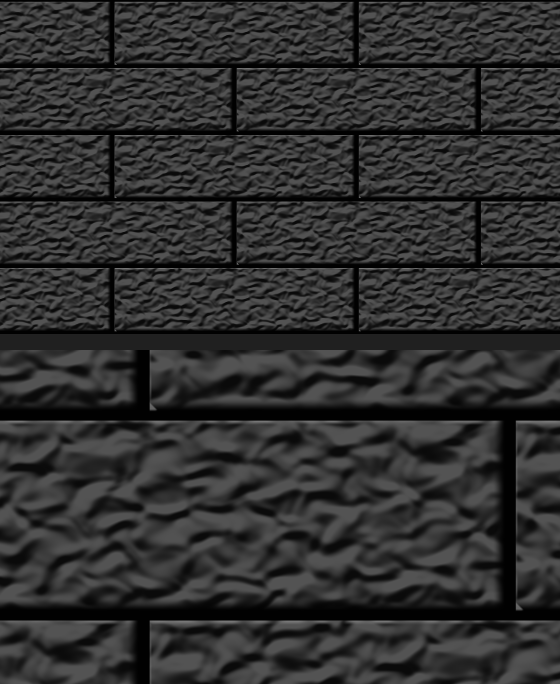
Top: the whole. Bottom: its middle third, enlarged.
Reproduce this texture procedurally as a WebGL 2 fragment shader.

```glsl
#version 300 es
precision highp float;

uniform vec2 u_resolution;
out vec4 outColor;

// Lengths are in canvas heights
const vec2 PERIOD = vec2(0.7309, 0.1995);
const vec2 FACE = vec2(0.7205, 0.1900);
const vec2 FIRST_CORNER = vec2(0.3420, 0.0040);
const vec2 GRAIN = vec2(32.0, 48.0);
const vec2 LIGHT_STEP = vec2(-0.0020, -0.0065);

const vec3 JOINT = vec3(0.005);
const vec3 CREVICE = vec3(0.040);
const vec3 STONE = vec3(0.325);
const vec3 RIM = vec3(0.47);

vec2 hashGradient(vec2 cell) {
    float h = fract(sin(dot(cell, vec2(127.1, 311.7))) * 43758.5453);
    float angle = 6.2832 * h;
    return vec2(cos(angle), sin(angle));
}

float gradientNoise(vec2 p) {
    vec2 i = floor(p);
    vec2 f = p - i;
    vec2 u = f * f * f * (f * (f * 6.0 - 15.0) + 10.0);
    vec2 e = vec2(1.0, 0.0);
    float a = dot(hashGradient(i), f);
    float b = dot(hashGradient(i + e.xy), f - e.xy);
    float c = dot(hashGradient(i + e.yx), f - e.yx);
    float d = dot(hashGradient(i + e.xx), f - e.xx);
    return mix(mix(a, b, u.x), mix(c, d, u.x), u.y);
}

// Warped fractal height of the rough stone
float stoneHeight(vec2 p, vec2 grain) {
    vec2 q = p * grain;
    q.y += 0.08 * q.x;
    q += 0.55 * vec2(gradientNoise(q * 0.8 + 7.3), gradientNoise(q * 0.8 + 31.9));
    float height = 0.0;
    float amplitude = 1.0;
    for (int octave = 0; octave < 2; octave++) {
        height += amplitude * gradientNoise(q);
        q = mat2(0.8, 0.6, -0.6, 0.8) * q * 1.7 + 13.7;
        amplitude *= 0.42;
    }
    return height;
}

// Brightness of the relief, lit from above
float relief(vec2 p, vec2 lightStep, vec2 grain) {
    float slope = stoneHeight(p, grain) - stoneHeight(p + lightStep, grain);
    float patches = gradientNoise(p * vec2(12.0, 22.0) + 4.6);
    return smoothstep(-0.50, 0.36, slope + 0.06 * patches);
}

// Offset from the upper left corner of the brick, y downwards
vec2 brickLocal(vec2 p, vec2 corner, vec2 period) {
    vec2 q = p - corner;
    float row = floor(q.y / period.y);
    q.x -= 0.5 * period.x * mod(row, 2.0);
    return mod(q, period);
}

// One near an edge, falling to zero past the given width
float edgeBand(float d, float width, float blur) {
    return 1.0 - smoothstep(width - blur, width + blur, d);
}

void main() {
    float pixel = 1.0 / u_resolution.y;
    vec2 p = gl_FragCoord.xy * pixel;
    vec2 local = brickLocal(vec2(p.x, 1.0 - p.y), FIRST_CORNER, PERIOD);
    vec2 toEnd = FACE - local;
    float blur = max(0.0016, 0.6 * pixel);

    // Rough face
    vec3 color = mix(CREVICE, STONE, relief(local, LIGHT_STEP, GRAIN));

    // Worn light rim on the top and left
    float wear = smoothstep(-0.45, 0.3, gradientNoise(local * 45.0));
    float topRim = edgeBand(local.y, 0.0034, 0.0022);
    float leftRim = 0.6 * edgeBand(local.x, 0.0022, blur);
    color = mix(color, RIM, max(topRim, leftRim) * wear);

    // Shaded bevel on the bottom and right
    vec2 bevel = smoothstep(vec2(-0.001), vec2(0.012), toEnd);
    color = mix(JOINT, color, bevel.x * bevel.y);

    // Small glint at the lower left corner
    float glint = edgeBand(local.x + max(toEnd.y - 0.001, 0.0), 0.0075, blur);
    color = mix(color, RIM, 0.8 * glint);

    // Black joint between bricks
    vec2 inside = smoothstep(vec2(-blur), vec2(blur), toEnd);
    vec2 start = smoothstep(vec2(0.0), vec2(blur), local);
    color = mix(JOINT, color, inside.x * inside.y * start.x * start.y);

    outColor = vec4(color, 1.0);
}
```
